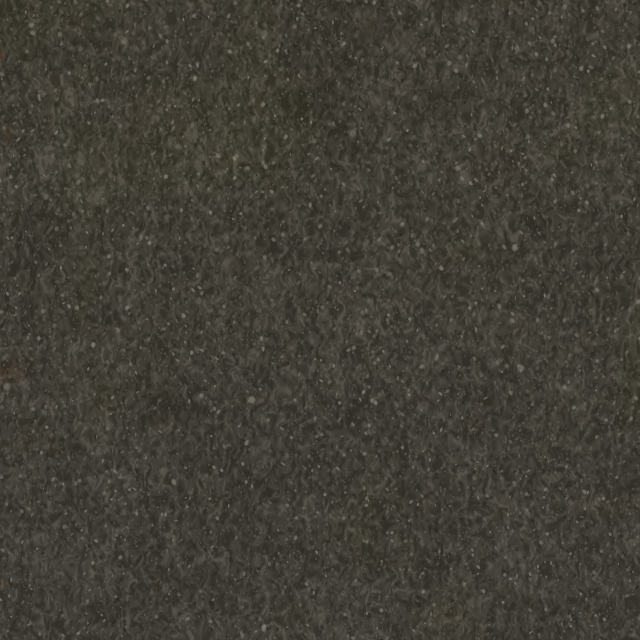
Give the GLSL for this texture, as a WebGL 1 fragment shader.

```glsl
precision highp float;
uniform vec2 u_resolution;

#define DARK_STONE vec3(0.197, 0.188, 0.158)
#define MID_STONE vec3(0.256, 0.245, 0.214)
#define LIGHT_STONE vec3(0.335, 0.317, 0.284)
#define PALE_GRAIN vec3(0.500, 0.488, 0.445)
#define RUST_TINT vec3(0.035, 0.004, -0.012)
#define FINE_CELLS 135.0
#define GRAIN_CELLS 82.0
#define PEBBLE_CELLS 17.0

float hash(vec2 p) {
  vec3 q = fract(p.xyx * vec3(0.1031, 0.1030, 0.0973));
  q += dot(q, q.yzx + 33.33);
  return fract((q.x + q.y) * q.z);
}

float noise(vec2 p) {
  vec2 cell = floor(p);
  vec2 f = fract(p);
  f = f * f * (3.0 - 2.0 * f);
  float low = mix(hash(cell), hash(cell + vec2(1.0, 0.0)), f.x);
  float high = mix(hash(cell + vec2(0.0, 1.0)), hash(cell + vec2(1.0, 1.0)), f.x);
  return mix(low, high, f.y);
}

float cloud(vec2 p) {
  return 0.55 * noise(p) + 0.3 * noise(p * 2.1 + 17.0) + 0.15 * noise(p * 4.3 + 41.0);
}

// Scattered soft ellipses, mostly upright; size is in cell widths
float grains(vec2 p, float density, float size, float seed) {
  vec2 home = floor(p);
  float cover = 0.0;
  for (int y = -1; y <= 1; y++) {
    for (int x = -1; x <= 1; x++) {
      vec2 cell = home + vec2(float(x), float(y));
      vec2 key = cell + seed;
      float present = step(hash(key + 5.3), density);
      vec2 offset = p - cell - vec2(hash(key + 11.7), hash(key + 23.1));
      float tilt = (hash(key + 37.9) - 0.5) * 2.0;
      float c = cos(tilt);
      float s = sin(tilt);
      offset = vec2(c * offset.x + s * offset.y, c * offset.y - s * offset.x);
      float radius = size * mix(0.6, 1.25, hash(key + 53.3));
      float width = mix(0.4, 0.9, hash(key + 71.9));
      float d = length(offset / vec2(radius * width, radius));
      float strength = mix(0.25, 1.0, hash(key + 89.1));
      cover = max(cover, present * strength * (1.0 - smoothstep(0.4, 1.1, d)));
    }
  }
  return cover;
}

void main() {
  vec2 uv = gl_FragCoord.xy / u_resolution.y;

  // Mottled ground with short upright streaks, bent to hide the lattice
  vec2 bend = vec2(noise(uv * 60.0), noise(uv * 60.0 + 50.0)) * 0.012;
  vec2 p = uv + bend;
  float mottle = 0.45 * noise(p * vec2(175.0, 100.0))
               + 0.35 * noise(p * vec2(300.0, 200.0) + 9.0)
               + 0.2 * cloud(uv * 24.0);
  vec3 color = mix(DARK_STONE, MID_STONE, smoothstep(0.25, 0.58, mottle));
  color = mix(color, LIGHT_STONE, 0.9 * smoothstep(0.55, 0.8, mottle));

  // Broad drift: patches of light, warm top, cool foot, olive and rust stains
  float patches = 0.6 * cloud(uv * 8.0 + 60.0) + 0.4 * cloud(uv * 26.0 + 95.0);
  color *= 0.89 + 0.24 * patches;
  color += mix(vec3(-0.002, 0.0, 0.004), vec3(0.002, 0.0, -0.004), uv.y);
  float stain = cloud(uv * vec2(7.0, 5.0) + 3.0);
  color += vec3(0.003, 0.003, -0.008) * smoothstep(0.5, 0.8, stain);
  float edge = 1.0 - smoothstep(0.0, 0.05, uv.x);
  float rust = smoothstep(0.6, 0.85, cloud(uv * 24.0 + 80.0));
  color += RUST_TINT * rust * (0.25 + edge);

  // Dark pits, fine flecks, bright grains and a few pebbles
  float growth = mix(0.9, 1.12, uv.y);
  float clusters = mix(0.4, 1.5, cloud(uv * 16.0 + 30.0));
  float pits = grains(uv * GRAIN_CELLS + 0.4, 0.38, 0.34, 300.0);
  float flecks = grains(uv * FINE_CELLS, 0.42 * clusters, 0.42 * growth, 20.0);
  float bright = grains(uv * GRAIN_CELLS, 0.25 * clusters, 0.34 * growth, 140.0);
  float pebbles = grains(uv * PEBBLE_CELLS, 0.12, 0.115 * growth, 220.0);
  color = mix(color, DARK_STONE * 0.78, 0.6 * pits);
  color = mix(color, LIGHT_STONE * 1.1, 0.75 * flecks);
  color = mix(color, PALE_GRAIN, 0.78 * bright);
  color = mix(color, PALE_GRAIN * 1.08, 0.75 * pebbles);

  gl_FragColor = vec4(color, 1.0);
}
```
